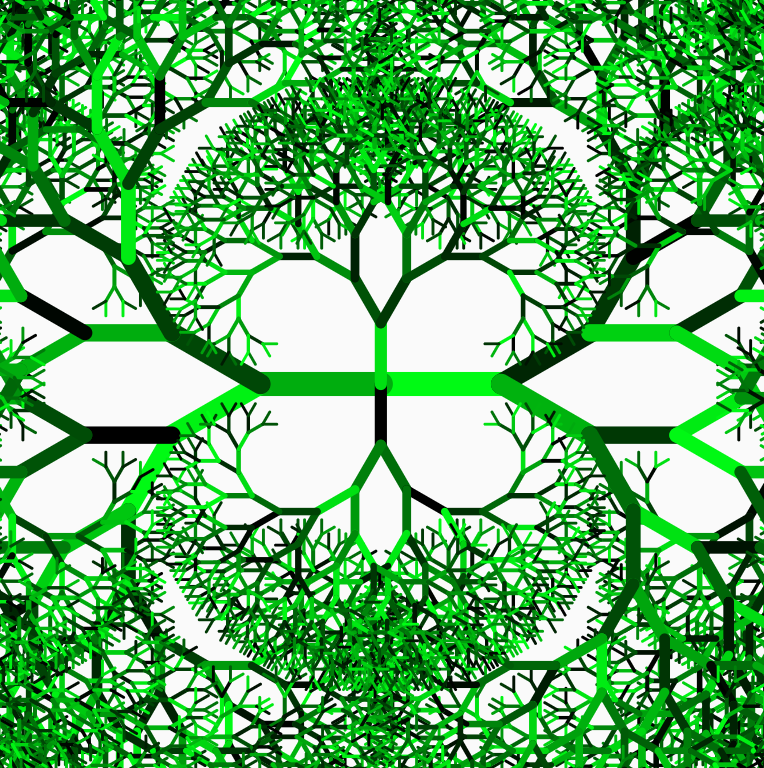
Give the GLSL for this pattern, as a WebGL 1 fragment shader.

```glsl
precision highp float;
// Four fractal trees in random greens, growing from the center in a cross.
uniform vec2 u_resolution;

const float SHRINK = 0.85;                              // child length / parent length
const mat2 TURN = mat2(0.8660254, 0.5, -0.5, 0.8660254); // 30 degrees counterclockwise
const vec2 TIP = vec2(0.0, 1.0);

float hash(float n) {
  return fract(sin(mod(n * 12.9898, 6.2831853)) * 43758.5453);
}

// Brightness of a branch: chosen for the lowest limbs, random above.
// Ids number the branches like a heap: 1 is the trunk, 2n and 2n+1 fork from n.
float branchShade(float id, vec3 base, vec4 forks, float seed) {
  if (id < 1.5) return base.x;
  if (id < 2.5) return base.y;
  if (id < 3.5) return base.z;
  if (id < 4.5) return forks.x;
  if (id < 5.5) return forks.y;
  if (id < 6.5) return forks.z;
  if (id < 7.5) return forks.w;
  return hash(id + seed);
}

// Paints one tree over color, walking its branches depth first without a stack.
// Each branch is seen in its own frame, as a segment from the origin to TIP.
vec3 paintTree(vec3 color, vec2 p, vec2 heading, float trunk, float levels,
               vec3 base, vec4 forks, float seed) {
  vec2 q = vec2(dot(p, vec2(heading.y, -heading.x)), dot(p, heading)) / trunk;
  float size = trunk;
  float twig = trunk * pow(SHRINK, levels);
  float id = 1.0;

  for (int i = 0; i < 16384; i++) {
    // Rounded branch
    float dist = length(q - TIP * clamp(q.y, 0.0, 1.0)) - 0.1;
    float cover = clamp(0.5 - dist * size * u_resolution.y, 0.0, 1.0);
    if (cover > 0.0) {
      float shade = branchShade(id, base, forks, seed);
      color = mix(color, shade * vec3(0.0, 1.0, 0.08), cover);
    }

    // Descend only while the circle around the whole subtree holds this point
    float reach = 5.75 - 4.5 * twig / size;
    if (size > 1.08 * twig && length(q - 1.055 * TIP) < reach) {
      q = (q - TIP) * TURN / SHRINK;
      size *= SHRINK;
      id *= 2.0;
    } else {
      // Climb out of finished right-hand branches, then cross to the sibling
      for (int k = 0; k < 14; k++) {
        if (id < 1.5 || mod(id, 2.0) < 0.5) break;
        q = q * TURN * SHRINK + TIP;
        size /= SHRINK;
        id = (id - 1.0) * 0.5;
      }
      if (id < 1.5) break;
      q = TURN * (TURN * q);
      id += 1.0;
    }
  }
  return color;
}

void main() {
  vec2 p = (gl_FragCoord.xy - 0.5 * u_resolution) / u_resolution.y;
  p.x += 0.0015;
  vec3 color = vec3(0.98);

  // Wide trees to the right and left
  color = paintTree(color, p, vec2(1.0, 0.0), 0.1567, 13.0,
                    vec3(0.98, 0.15, 0.70), vec4(0.22, 0.82, 0.22, 0.43), 17.0);
  color = paintTree(color, p, vec2(-1.0, 0.0), 0.1567, 13.0,
                    vec3(0.68, 0.95, 0.28), vec4(0.98, 0.0, 0.68, 0.25), 171.0);

  // Half-size trees below and above
  color = paintTree(color, p, vec2(0.0, -1.0), 0.0792, 9.0,
                    vec3(0.0, 0.43, 0.50), vec4(0.0, 0.45, 0.60, 0.88), 53.0);
  color = paintTree(color, p, vec2(0.0, 1.0), 0.0792, 9.0,
                    vec3(0.88, 0.32, 0.22), vec4(0.55, 0.13, 0.45, 0.30), 311.0);

  gl_FragColor = vec4(color, 1.0);
}
```
